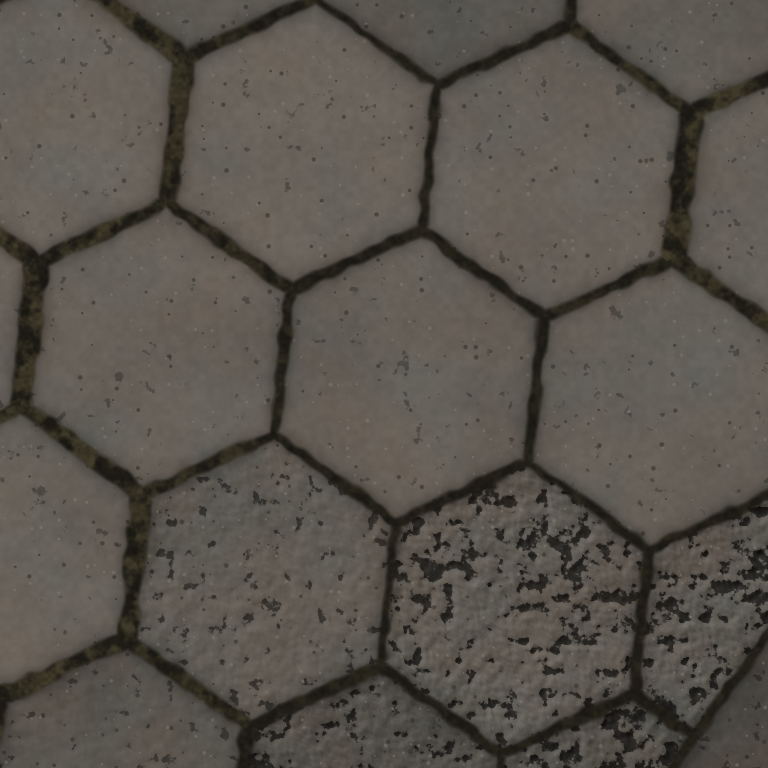
A Shadertoy shader for this texture:

```glsl
// Worn hexagonal concrete pavers, about three across and three down, slightly
// turned. Nearest-centre cells on a skewed lattice give the stones; bisector
// distances give the joints, and noise adds moss, grain, specks and pits.

#define STEP_A vec2(0.330, -0.036)      // lattice step along a row
#define STEP_B vec2(0.138, -0.302)      // lattice step to the next row
#define ORIGIN vec2(0.5325, 0.5104)     // centre of the middle stone
#define JOINT_HALF 0.0062               // half width of a clean joint
#define MOSS_HALF 0.0085                // extra half width where moss grows
#define CURB_POINT vec2(0.905, 0.043)   // point on the straight border
#define CURB_NORMAL vec2(0.808, -0.589)
#define STONE vec3(0.402, 0.380, 0.350)
#define JOINT_DARK vec3(0.110, 0.100, 0.080)
#define MOSS vec3(0.250, 0.230, 0.160)

float hash(vec2 p) {
    vec3 q = fract(p.xyx * 0.1031);
    q += dot(q, q.yzx + 33.33);
    return fract((q.x + q.y) * q.z);
}

float noise(vec2 p) {
    vec2 i = floor(p), f = fract(p);
    f = f * f * (3.0 - 2.0 * f);
    return mix(mix(hash(i), hash(i + vec2(1, 0)), f.x),
               mix(hash(i + vec2(0, 1)), hash(i + vec2(1, 1)), f.x), f.y);
}

float fbm(vec2 p) {
    float sum = 0.0, amp = 0.5;
    for (int i = 0; i < 4; i++) {
        sum += amp * noise(p);
        p = mat2(1.6, 1.2, -1.2, 1.6) * p + 7.3;
        amp *= 0.5;
    }
    return sum / 0.9375;
}

// Sparse round dots, one candidate per square of a scatter grid
float specks(vec2 p, float density) {
    vec2 id = floor(p);
    vec2 spot = 0.3 + 0.4 * vec2(hash(id + 3.7), hash(id + 9.1));
    float radius = 0.12 + 0.18 * hash(id + 5.3);
    float d = length(fract(p) - spot);
    return step(hash(id), density) * (1.0 - smoothstep(radius * 0.4, radius, d));
}

// Centre and lattice index of the stone under p
vec2 nearestStone(vec2 p, out vec2 cell) {
    mat2 grid = mat2(STEP_A, STEP_B);
    vec2 base = floor(inverse(grid) * (p - ORIGIN) + 0.5);
    vec2 best = vec2(9.0);
    for (int j = -1; j <= 1; j++)
    for (int i = -1; i <= 1; i++) {
        vec2 id = base + vec2(i, j);
        vec2 centre = ORIGIN + grid * id;
        if (length(p - centre) < length(p - best)) { best = centre; cell = id; }
    }
    return best;
}

// Distance to the nearest joint rim (negative inside); also its moss amount
float jointGap(vec2 p, vec2 centre, vec2 cell, out float moss) {
    float gap = 9.0;
    moss = 0.0;
    for (int j = -1; j <= 1; j++)
    for (int i = -1; i <= 1; i++) {
        if (i == 0 && j == 0) continue;
        vec2 side = vec2(i, j);
        vec2 toNext = mat2(STEP_A, STEP_B) * side;
        vec2 mid = centre + 0.5 * toNext;
        float damp = 1.0 - smoothstep(0.12, 0.48, mid.x);
        damp += smoothstep(0.75, 0.88, mid.x) * smoothstep(0.45, 0.7, mid.y);
        float growth = damp * (j == 0 ? 1.0 : 0.4);
        float halfWidth = JOINT_HALF * (0.8 + 0.4 * hash(2.0 * cell + side + 40.0))
                        + MOSS_HALF * growth;
        halfWidth *= 0.8 + 0.4 * noise(p * 22.0);
        float d = dot(mid - p, normalize(toNext)) - halfWidth;
        if (d < gap) { gap = d; moss = damp; }
    }
    return gap;
}

void mainImage(out vec4 fragColor, in vec2 fragCoord) {
    vec2 p = fragCoord / iResolution.y;
    float soft = max(0.0035, 1.0 / iResolution.y);

    // Layout with chipped outlines
    vec2 chip = vec2(noise(p * 55.0), noise(p * 55.0 + 31.0)) - 0.5;
    vec2 q = p + 0.006 * chip;
    vec2 cell;
    vec2 centre = nearestStone(q, cell);
    float moss;
    float gap = jointGap(q, centre, cell, moss);

    // Straight border with a plain slab beyond it
    float curb = dot(q - CURB_POINT, CURB_NORMAL);
    float slab = step(0.0, curb);
    gap = min(mix(gap, 9.0, slab), abs(curb) - JOINT_HALF);

    // Wear grows toward the lower right
    float rough = (1.0 - smoothstep(0.18, 0.42, centre.y)) * smoothstep(-0.1, 0.65, centre.x);
    rough *= 1.0 - 0.8 * slab;

    // Stone tone, mottling and grain
    float tone = 0.99 + 0.05 * (hash(cell + 17.0) - 0.5) - 0.09 * rough - 0.22 * slab;
    tone -= 0.10 * (1.0 - smoothstep(-0.05, 0.3, centre.y));
    tone -= 0.10 * smoothstep(0.9, 1.1, centre.y);
    tone += 0.14 * (fbm(p * 9.0) - 0.5) + 0.13 * (fbm(p * 110.0) - 0.5);
    float hue = fbm(p * 14.0 + 50.0) - 0.5;
    vec3 col = STONE * tone + vec3(0.035, -0.005, -0.02) * hue;

    // Pits with lit rims, then light and dark specks
    float patchy = smoothstep(0.3, 0.65, fbm(p * 8.0 + 12.0));
    float relief = fbm(p * 72.0);
    float lit = relief - fbm((p + vec2(-0.004, 0.005)) * 72.0);
    float pitLevel = mix(0.24, 0.45, rough * (0.5 + 0.5 * patchy));
    float pit = 1.0 - smoothstep(pitLevel - 0.07, pitLevel + 0.02, relief);
    col *= 1.0 - pit * (0.25 + 0.3 * rough);
    col += 0.22 * rough * lit;
    col = mix(col, vec3(0.52, 0.50, 0.46), 0.45 * specks(p * 85.0, 0.07 + 0.07 * rough));
    col = mix(col, vec3(0.20, 0.18, 0.16), 0.6 * specks(p * 70.0 + 20.0, 0.07));

    // Grime at the rims, then the joint filling
    col *= 1.0 - 0.28 * exp(-max(gap, 0.0) / 0.008);
    float clump = smoothstep(0.3, 0.7, fbm(p * 60.0 + 80.0));
    vec3 filling = mix(JOINT_DARK, MOSS, clump * (0.25 + 0.6 * min(moss, 1.0)));
    filling *= 0.85 + 0.3 * noise(p * 200.0);
    col = mix(filling, col, smoothstep(-soft, soft, gap));

    fragColor = vec4(clamp(col, 0.0, 1.0), 1.0);
}
```
